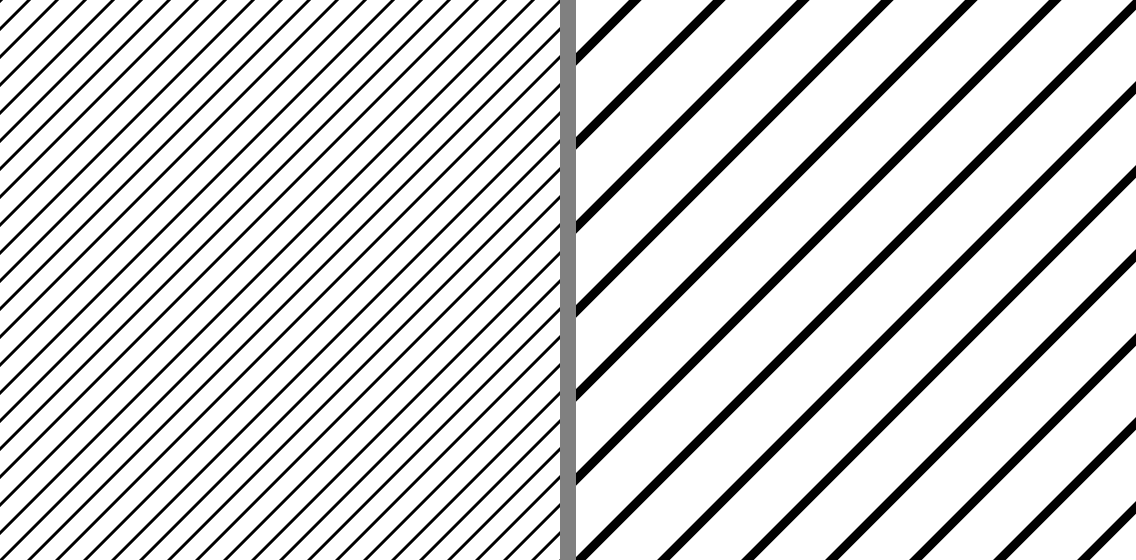
Left: the whole. Right: its middle third, enlarged.
This pattern is drawn by a Shadertoy shader. Its source:

```glsl
// Thin black diagonal stripes rising to the right on white, twenty per side.

const float REPEATS = 20.0;        // stripes along each edge of the canvas
const float INK_SHARE = 0.15;      // part of each period covered by ink
const float PHASE = 0.04;          // stripe shift, in periods
const vec3 PAPER = vec3(1.0);
const vec3 INK = vec3(0.0);

// Distance to the nearest whole number, in periods
float distanceToStripe(float t) {
    return abs(fract(t + 0.5) - 0.5);
}

// Coverage of a stripe of the given half width, softened over one pixel
float stripeCoverage(float dist, float halfWidth, float pixel) {
    return clamp((halfWidth - dist) / pixel + 0.5, 0.0, 1.0);
}

void mainImage(out vec4 fragColor, in vec2 fragCoord) {
    vec2 uv = fragCoord / iResolution.y;

    // Position across the 45 degree stripes, measured in periods
    float across = (uv.x - uv.y) * REPEATS - PHASE;
    float pixel = sqrt(2.0) * REPEATS / iResolution.y;

    float ink = stripeCoverage(distanceToStripe(across), 0.5 * INK_SHARE, pixel);
    fragColor = vec4(mix(PAPER, INK, ink), 1.0);
}
```
